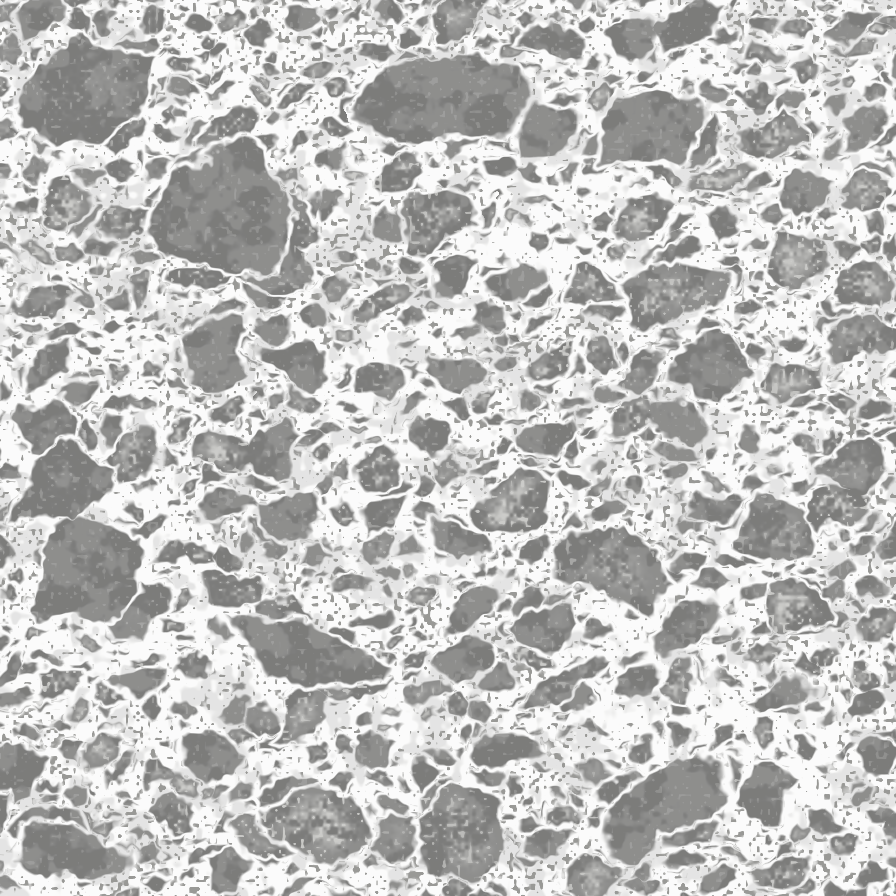
Give the GLSL for this texture, as a Shadertoy shader.

```glsl
// Grey pebbles and grit packed in a white matrix, like a sawn conglomerate.
// Four sizes of jittered, warped polygon grains are laid large to small, each
// kept clear of the bigger ones; patchy specks and faint smears fill the gaps.

const vec3 WHITE = vec3(0.985, 0.985, 0.983);
const vec3 SMEAR = vec3(0.895, 0.895, 0.893);
const vec3 PALE = vec3(0.80, 0.80, 0.79);
const vec3 MID_GREY = vec3(0.555, 0.555, 0.55);
const vec3 DARK_GREY = vec3(0.485, 0.485, 0.48);
const vec3 SPECK = vec3(0.60, 0.60, 0.59);

const int LAYERS = 4;
const int SIDES = 5;
const float LARGEST_CELL = 0.2;  // grid size of the biggest grains
const float CELL_SHRINK = 0.46;  // grid ratio between layers
const float GAP = 0.005;         // white rim between grains
const float TILT = 0.2;          // mean grain direction, radians
const float TILT_SPREAD = 1.1;
const float GRIT_SCALE = 240.0;  // specks across the canvas
const float EDGE = 0.0018;

vec3 hash(vec2 cell, float seed) {
    vec3 q = fract((cell.xyx + seed) * vec3(0.1031, 0.1030, 0.0973));
    q += dot(q, q.yxz + 33.33);
    return fract((q.xxy + q.yzz) * q.zyx);
}

vec2 noise(vec2 p, float seed) {
    vec2 i = floor(p), f = fract(p);
    f = f * f * (3.0 - 2.0 * f);
    vec2 low = mix(hash(i, seed).xy, hash(i + vec2(1, 0), seed).xy, f.x);
    vec2 high = mix(hash(i + vec2(0, 1), seed).xy, hash(i + vec2(1, 1), seed).xy, f.x);
    return mix(low, high, f.y);
}

float twoOctaves(vec2 p, float seed) {
    return 0.62 * noise(p, seed).x + 0.38 * noise(p * 2.7, seed + 9.0).x;
}

// Ellipse trimmed by random straight sides
float pebble(vec2 q, float id) {
    float d = length(q) - 1.0;
    for (int i = 0; i < SIDES; i++) {
        float k = float(i);
        float a = 6.2832 * (k + 0.8 * fract(id * (37.3 + 11.7 * k))) / float(SIDES);
        float reach = mix(0.62, 1.05, fract(id * (53.9 + 17.1 * k)));
        d = max(d, dot(q, vec2(cos(a), sin(a))) - reach);
    }
    return d;
}

// Nearest grain of one layer: distance, minor radius, random id
vec3 grainLayer(vec2 p, float size, float share, float seed) {
    vec3 nearest = vec3(size, size, 0.0);
    vec2 corner = floor(p / size - 0.5);
    for (int i = 0; i < 4; i++) {
        vec2 cell = corner + vec2(i & 1, i >> 1);
        vec3 place = hash(cell, seed);
        vec2 q = p - (cell + 0.5 + 0.65 * (place.xy - 0.5)) * size;
        float reach = 0.5 * size + GAP;
        if (place.z > share || dot(q, q) > reach * reach) continue;

        vec3 form = hash(cell, seed + 57.0);
        float id = fract(form.x * 7.0 + form.y * 5.0 + form.z * 3.0);
        float a = TILT + TILT_SPREAD * (form.x - 0.5);
        q = mat2(cos(a), -sin(a), sin(a), cos(a)) * q;
        float major = size * mix(0.30, 0.50, form.y);
        float minor = major * mix(0.45, 0.85, form.z);
        float d = pebble(q / vec2(major, minor), id) * minor;
        if (d < nearest.x) nearest = vec3(d, minor, id);
    }
    return nearest;
}

void mainImage(out vec4 fragColor, in vec2 fragCoord) {
    vec2 uv = fragCoord / iResolution.y;
    float edge = max(EDGE, 0.8 / iResolution.y);
    float grit = noise(uv * GRIT_SCALE, 301.0).x;
    float cloud = twoOctaves(uv * 45.0, 411.0);
    float patches = smoothstep(0.33, 0.70, twoOctaves(uv * 7.0, 521.0));

    // Broad bends make lobes, fine ones make ragged rims
    vec2 p = uv + 0.022 * (noise(uv * 26.0, 631.0) - 0.5)
           + 0.007 * (noise(uv * 135.0, 741.0) - 0.5);

    // Grains, large to small
    vec3 grain = vec3(1.0, 1.0, 0.0);
    float size = LARGEST_CELL;
    for (int i = 0; i < LAYERS; i++) {
        float k = float(i);
        float share = (i == 0 || i == LAYERS - 1) ? 0.5 : 0.82;
        vec3 layer = grainLayer(p + 0.37 * k, size, share, 140.0 * k + 11.0);
        layer.x = max(layer.x, GAP - grain.x);
        if (layer.x < grain.x) grain = layer;
        size *= CELL_SHRINK;
    }

    // Matrix with smears and patchy specks
    vec3 color = mix(WHITE, SMEAR, smoothstep(0.53, 0.68, cloud + 0.12 * (patches - 0.5)));
    float cutoff = mix(0.88, 0.69, patches);
    float speck = smoothstep(cutoff - 0.07, cutoff + 0.07, grit);
    color = mix(color, SPECK, speck * smoothstep(0.0, GAP, grain.x));

    // Grain bodies: dark rims, some with pale and gritty cores
    float core = smoothstep(0.1, 0.65, -grain.x / grain.y);
    float paleness = smoothstep(0.45, 1.0, grain.z);
    vec3 body = mix(DARK_GREY, MID_GREY, smoothstep(0.4, 0.58, cloud + 0.1 * (grit - 0.5)));
    float bloom = core * paleness * smoothstep(0.25, 0.75, 0.5 * cloud + 0.5 * grit);
    body = mix(body, PALE, bloom);
    float fleck = smoothstep(0.74, 0.9, grit) * (0.25 + 0.7 * paleness);
    body = mix(body, PALE, fleck);
    color = mix(color, body, 1.0 - smoothstep(-edge, edge, grain.x));

    fragColor = vec4(color, 1.0);
}
```
